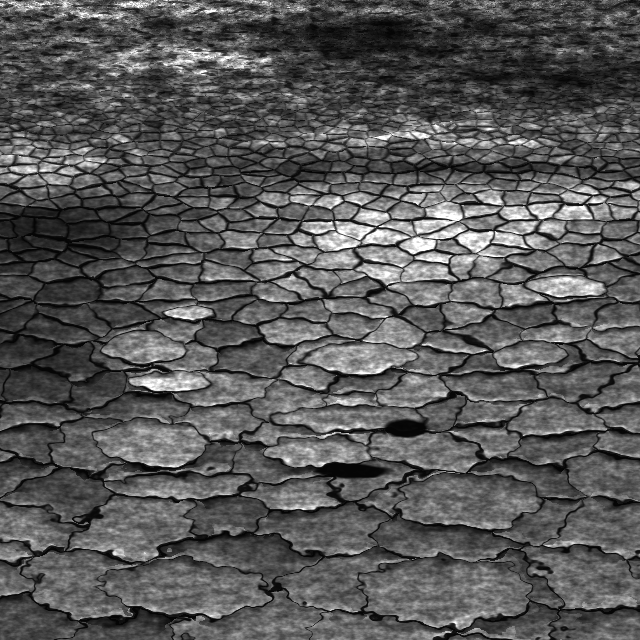
This texture is drawn by a Shadertoy shader. Its source:

```glsl
// Cracked dry mud receding to a far edge, in grey, with lifted plates and patches of light.

const float PLATE_WIDTH = 0.2; // at unit depth
const float PLATE_ASPECT = 0.42; // foreshortening
const float HORIZON = 0.05; // vanishing line above the canvas
const float CRACK_WIDTH = 0.012; // in plate units
const float CRACK_MIN = 0.0012; // in canvas units
const float BASE_TONE = 0.37;
const float PATCH_STRENGTH = 1.2;
const float RIM_LIGHT = 0.42;
const float GRAIN = 0.72;
const float ROW_DENSITY = 2.0 / (PLATE_WIDTH * PLATE_ASPECT);

// Light patches: centre (y runs down), radii; then gains
const int PATCHES = 12;
const vec4 PATCH[PATCHES] = vec4[](
    vec4(.22, .012, .36, .018), vec4(.3, .09, .12, .022),
    vec4(.55, .06, .22, .04), vec4(.88, .122, .22, .034),
    vec4(.06, .262, .17, .036), vec4(.68, .215, .24, .02),
    vec4(.65, .264, .35, .018), vec4(.66, .365, .24, .075),
    vec4(.1, .355, .2, .06), vec4(.02, .53, .17, .12),
    vec4(.62, .56, .3, .1), vec4(.95, .315, .16, .03));
const float PATCH_GAIN[PATCHES] = float[](
    .25, .4, -.22, -.2, .27, .25, -.14, .38, -.2, -.15, .1, .16);

// Lifted plates: centre, radii; then gains
const int LIFTED = 12;
const vec4 PLATE[LIFTED] = vec4[](
    vec4(.225, .543, .06, .027), vec4(.265, .598, .066, .014),
    vec4(.238, .693, .09, .038), vec4(.295, .49, .038, .011),
    vec4(.545, .653, .115, .023), vec4(.51, .706, .088, .025),
    vec4(.73, .785, .115, .044), vec4(.695, .925, .13, .056),
    vec4(.29, .92, .125, .046), vec4(.56, .56, .085, .024),
    vec4(.885, .447, .062, .015), vec4(.82, .555, .052, .022));
const float PLATE_GAIN[LIFTED] = float[](
    .18, .38, .16, .38, .06, .17, .05, .06, .05, .13, .26, .06);

// Deep gaps below lifted plates
const vec4 GAP_LOW = vec4(.548, .737, .064, .012);
const vec4 GAP_HIGH = vec4(.634, .669, .036, .014);

vec2 hash2(vec2 p) {
    vec3 q = fract(p.xyx * vec3(.1031, .103, .0973));
    q += dot(q, q.yzx + 33.33);
    return fract((q.xx + q.yz) * q.zy);
}

float gradDot(vec2 cell, vec2 offset) {
    float angle = 6.2832 * hash2(cell).x;
    return dot(vec2(cos(angle), sin(angle)), offset);
}

// Gradient noise
float noise(vec2 p) {
    vec2 i = floor(p), f = p - i, e = vec2(1, 0);
    vec2 u = f * f * f * (f * (f * 6.0 - 15.0) + 10.0);
    return 1.4 * mix(mix(gradDot(i, f), gradDot(i + e, f - e), u.x),
        mix(gradDot(i + e.yx, f - e.yx), gradDot(i + 1.0, f - 1.0), u.x), u.y);
}

vec2 noise2(vec2 p) { return vec2(noise(p), noise(p * 0.95 + 40.0)); }

float fbm(vec2 p) {
    float sum = 0.0, amp = 0.6;
    for (int i = 0; i < 4; i++) {
        sum += amp * noise(p);
        p = p * 2.03 + 17.3;
        amp *= 0.6;
    }
    return sum;
}

float plateScale(float y) { return PLATE_WIDTH * pow(y + HORIZON, 1.5); }

float ellipse(vec2 p, vec4 e) { return length((p - e.xy) / e.zw); }

// Voronoi plates in perspective rows: xy = way to neighbour, z = edge distance, w = tone
vec4 plates(vec2 p, vec2 unit) {
    float row = floor(-ROW_DENSITY / sqrt(p.y + HORIZON));
    float near1 = 1e5, near2 = 1e5, tone = 0.0;
    vec2 site1 = vec2(0), site2 = vec2(1);
    for (int j = -2; j <= 2; j++) {
        float r = row + float(j);
        float depth = ROW_DENSITY / (r + 0.5);
        float width = plateScale(depth * depth - HORIZON);
        float shift = hash2(vec2(r + 190.0, 7)).x;
        float column = floor(p.x / width + shift);
        for (int i = -2; i <= 2; i++) {
            float c = column + float(i);
            vec2 h = hash2(vec2(c + 200.0, r + 250.0));
            vec2 jitter = 0.9 * (h - 0.5) + 0.5;
            float d = ROW_DENSITY / (r + jitter.y);
            vec2 q = (vec2((c + jitter.x - shift) * width, d * d - HORIZON) - p) / unit;
            float dist = dot(q, q);
            if (dist < near1) {
                near2 = near1; site2 = site1;
                near1 = dist; site1 = q; tone = fract(h.x * 7.0 + h.y * 5.0);
            } else if (dist < near2) { near2 = dist; site2 = q; }
        }
    }
    vec2 across = site2 - site1;
    float span = max(length(across), 0.001);
    return vec4(across / span, (near2 - near1) / (2.0 * span), tone);
}

void mainImage(out vec4 fragColor, in vec2 fragCoord) {
    vec2 p = fragCoord / iResolution.xy;
    p.y = 1.0 - p.y;
    vec2 unit = plateScale(p.y) * vec2(1, PLATE_ASPECT);
    float far = 1.0 - smoothstep(0.08, 0.32, p.y);
    // Ragged outlines
    vec2 wobble = noise2(p * vec2(13, 26)) + 0.6 * noise2(p * vec2(38, 70) + 9.0);
    wobble += 0.2 * noise2(p * vec2(85, 140));
    vec2 ground = p + wobble * unit * 0.17;
    // Plates, then the lifted ones over them
    vec4 plate = plates(ground, unit);
    float tone = BASE_TONE, contact = 1.0;
    for (int i = 0; i < LIFTED; i++) {
        vec2 q = (ground - PLATE[i].xy) / PLATE[i].zw;
        float d = max(length(q), 0.001), edge = abs(d - 1.0) * PLATE[i].w / unit.y;
        bool inside = d < 1.0;
        if (inside || edge < plate.z) {
            plate.xyz = vec3(inside ? q / d : -q / d, edge);
            contact = mix(0.35, 1.0, smoothstep(-0.6, 0.3, q.y / d));
        }
        if (inside) { plate.w = 0.5; tone = BASE_TONE + PLATE_GAIN[i]; }
    }
    // Broad light and dark patches
    vec2 drift = p + vec2(.05, .014) * vec2(fbm(p * vec2(9, 30)), fbm(p * vec2(10, 34) + 5.0));
    for (int i = 0; i < PATCHES; i++) {
        float d = ellipse(drift, PATCH[i]);
        tone += PATCH_STRENGTH * PATCH_GAIN[i] * exp(-d * d);
    }
    tone = max(tone, 0.1);
    // Plate tone, bright near rim, streaks and grain
    float rim = (1.0 - smoothstep(0.02, 0.24, plate.z)) * plate.y * abs(plate.y);
    float light = tone * (0.74 + 0.52 * plate.w);
    light += RIM_LIGHT * rim * (0.2 + tone) * (1.0 - 0.6 * far);
    light *= 1.0 + GRAIN * fbm(p * vec2(44, 100)) * (0.75 + 0.5 * far);
    light *= 1.0 + (0.25 + 0.55 * far) * noise(p * vec2(14, 70) + 31.0);
    light *= 1.0 + 0.25 * noise(p * vec2(130, 200));
    // Cracks, far flecks and deep gaps
    float pixel = 1.0 / (iResolution.y * unit.y);
    float width = (CRACK_WIDTH + CRACK_MIN / unit.y) * mix(0.3, 1.1, abs(plate.y)) * contact;
    width *= clamp(0.85 + 1.2 * noise(p * vec2(18, 36) + 3.0), 0.1, 1.6);
    float crack = 1.0 - smoothstep(width - 0.6 * pixel, width + 0.9 * pixel, plate.z);
    light *= 1.0 - 0.88 * crack * (1.0 - 0.75 * far);
    light *= 1.0 - 0.6 * far * smoothstep(0.2, 0.5, noise(p * vec2(50, 170) + 11.0));
    vec2 gapPoint = mix(p, ground, 0.4);
    float gap = min(ellipse(gapPoint, GAP_LOW), ellipse(gapPoint, GAP_HIGH));
    light *= mix(0.06, 1.0, smoothstep(0.8, 1.15, gap));
    fragColor = vec4(vec3(clamp(light, 0.02, 1.0)), 1.0);
}
```
